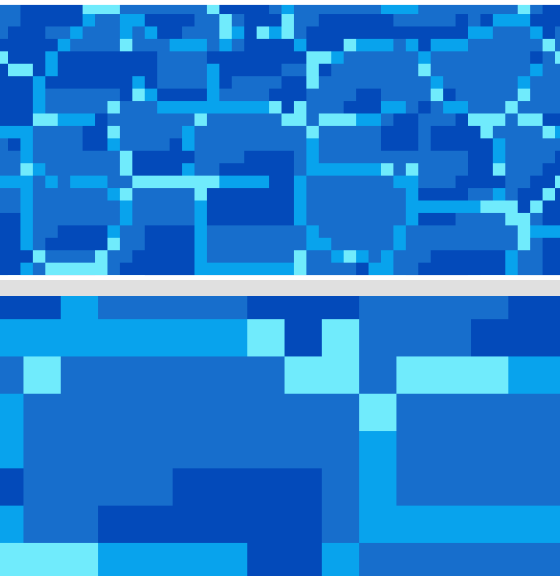
Top: the whole. Bottom: its middle third, enlarged.
Write a Shadertoy shader that draws this texture.

```glsl
// Blocky pixel-art water: bright broken ripple lines around two-tone blue pools, between thin white bands.

const vec3 MID_BLUE  = vec3(0.09, 0.43, 0.80);
const vec3 DEEP_BLUE = vec3(0.01, 0.29, 0.73);
const vec3 CYAN      = vec3(0.03, 0.64, 0.93);
const vec3 FOAM      = vec3(0.44, 0.92, 0.99);
const vec3 WHITE     = vec3(1.0);

const float BLOCK_SIZE  = 0.0444;              // in canvas heights
const float BAND_HEIGHT = 0.0175;              // white band, in canvas heights
const vec2  GRID_ORIGIN = vec2(0.0286, BAND_HEIGHT);
const vec2  POOL_SIZE   = vec2(8.0, 6.0);      // in blocks
const float POOL_JITTER = 0.74;
const vec2  SHADE_SIZE  = vec2(5.0, 2.7);      // in blocks
const float SHADE_LEAN  = 0.6;
const float SHADE_SLOPE = 0.025;               // deepens pools to the lower right
const float SHADE_LEVEL = 0.53;
const float FOAM_SIZE   = 1.9;
const float FOAM_LEVEL  = 0.63;
const float GAP_SIZE    = 2.5;
const float GAP_LEVEL   = 0.2;

vec2 hash22(vec2 p) {
    vec3 q = fract(p.xyx * vec3(0.1031, 0.1030, 0.0973));
    q += dot(q, q.yzx + 33.33);
    return fract((q.xx + q.yz) * q.zy);
}

float valueNoise(vec2 p) {
    vec2 i = floor(p), f = fract(p);
    f = f * f * (3.0 - 2.0 * f);
    vec2 e = vec2(1.0, 0.0);
    return mix(mix(hash22(i).x, hash22(i + e).x, f.x),
               mix(hash22(i + e.yx).x, hash22(i + e.xx).x, f.x), f.y);
}

// Centre of the pool in a lattice cell, in blocks
vec2 poolCentre(vec2 cell) {
    return (cell + 0.5 + POOL_JITTER * (hash22(cell + 17.0) - 0.5)) * POOL_SIZE;
}

// Flat colour of one block
vec3 blockColor(vec2 block) {
    vec2 home = floor(block / POOL_SIZE);

    // Nearest pool
    vec2 toPool = vec2(1e3), poolId = home;
    for (int y = -2; y <= 2; y++)
    for (int x = -2; x <= 2; x++) {
        vec2 cell = home + vec2(x, y);
        vec2 d = poolCentre(cell) - block;
        if (dot(d, d) < dot(toPool, toPool)) { toPool = d; poolId = cell; }
    }

    // Distances to the two closest borders, along each border's steeper axis
    float border = 1e3, secondBorder = 1e3;
    for (int y = -2; y <= 2; y++)
    for (int x = -2; x <= 2; x++) {
        vec2 cell = home + vec2(x, y);
        if (cell == poolId) continue;
        vec2 d = poolCentre(cell) - block;
        vec2 span = abs(d - toPool);
        float dist = 0.5 * (dot(d, d) - dot(toPool, toPool)) / max(span.x, span.y);
        secondBorder = min(secondBorder, max(border, dist));
        border = min(border, dist);
    }

    // Ripple lines one block wide, with gaps and foam that gathers at junctions
    bool gap = valueNoise(block / GAP_SIZE + 71.3) < GAP_LEVEL;
    if (border < 0.5 && !gap) {
        float foam = valueNoise(block / FOAM_SIZE + 37.7);
        foam += secondBorder < 1.0 ? 0.15 : 0.0;
        return foam > FOAM_LEVEL ? FOAM : CYAN;
    }

    // Leaning deep patches, different in each pool
    vec2 shadePos = vec2(block.x - SHADE_LEAN * block.y, block.y) / SHADE_SIZE;
    float depth = valueNoise(shadePos + floor(40.0 * hash22(poolId + 5.0)));
    depth += SHADE_SLOPE * (toPool.y - toPool.x);
    depth += 0.08 * (hash22(block + 91.0).y - 0.5);
    return depth > SHADE_LEVEL ? DEEP_BLUE : MID_BLUE;
}

void mainImage(out vec4 fragColor, in vec2 fragCoord) {
    vec2 uv = fragCoord / iResolution.y;
    float pixel = 1.0 / iResolution.y;

    // Blend neighbouring blocks across one pixel at their shared edges
    vec2 grid = (uv - GRID_ORIGIN) / BLOCK_SIZE - 0.5;
    vec2 base = floor(grid);
    vec2 blend = clamp((grid - base - 0.5) * BLOCK_SIZE / pixel + 0.5, 0.0, 1.0);
    vec2 e = vec2(1.0, 0.0);
    vec3 color = mix(mix(blockColor(base), blockColor(base + e), blend.x),
                     mix(blockColor(base + e.yx), blockColor(base + e.xx), blend.x), blend.y);

    // White bands at the top and bottom
    float inside = min(uv.y, 1.0 - uv.y) - BAND_HEIGHT;
    color = mix(WHITE, color, clamp(inside / pixel + 0.5, 0.0, 1.0));

    fragColor = vec4(color, 1.0);
}
```
